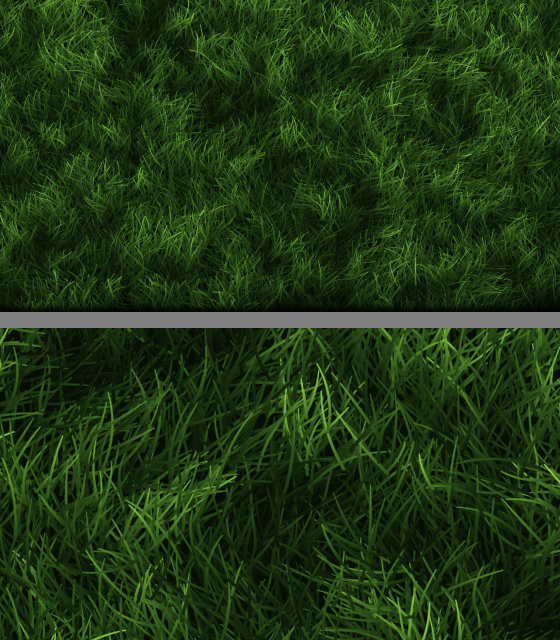
Top, the full canvas; bottom, a detail of the centre.
This texture is drawn by a Shadertoy shader. Its source:

```glsl
// Dense dark green lawn: tufts of fine, bent grass blades lit from above.

const int LAYERS = 24;
const float CELL = 0.05;        // grid spacing, in canvas heights
const float SOIL_LIGHT = 0.05;  // shade left between the blades
const float SOFTNESS = 1.3;     // edge width, in pixels

// Integer hash (PCG style) giving three values in 0..1
vec3 hash3(ivec3 cell) {
    uvec3 v = uvec3(cell) * 1664525u + 1013904223u;
    v.x += v.y * v.z; v.y += v.z * v.x; v.z += v.x * v.y;
    v ^= v >> 16u;
    v.x += v.y * v.z; v.y += v.z * v.x; v.z += v.x * v.y;
    return vec3(v >> 8u) / 16777216.0;
}

float valueNoise(vec2 p, int seed) {
    ivec2 i = ivec2(floor(p));
    vec2 f = fract(p);
    f = f * f * (3.0 - 2.0 * f);
    float a = hash3(ivec3(i, seed)).x;
    float b = hash3(ivec3(i + ivec2(1, 0), seed)).x;
    float c = hash3(ivec3(i + ivec2(0, 1), seed)).x;
    float d = hash3(ivec3(i + ivec2(1, 1), seed)).x;
    return mix(mix(a, b, f.x), mix(c, d, f.x), f.y);
}

// Angle from vertical: tufts fan out, the right side is combed over
float leanAngle(vec2 p, float aspect) {
    float tuft = valueNoise(p * 10.0, 101) - 0.5;
    float sweep = valueNoise(p * 2.5, 102) - 0.5;
    float combed = smoothstep(0.6, 0.9, p.x / aspect);
    return 1.9 * tuft + 0.6 * sweep + 0.5 * combed;
}

// Light on the tufts, with small dark hollows between them
float tuftLight(vec2 p) {
    float n = 0.5 * valueNoise(p * vec2(12.0, 14.0), 103)
            + 0.5 * valueNoise(p * vec2(22.0, 24.0), 104);
    return mix(0.24, 0.78, smoothstep(0.18, 0.82, n));
}

// Broad light: brighter upper right, dim lower right, dark bottom rim
float sceneLight(vec2 uv) {
    float corner = 0.4 * smoothstep(0.7, 1.0, uv.x) * (uv.y - 0.45);
    float fade = mix(0.65, 1.0, smoothstep(0.0, 0.16, uv.y));
    float rim = mix(0.2, 1.0, smoothstep(0.0, 0.03, uv.y));
    return (0.95 + 0.1 * uv.y + corner) * fade * rim;
}

// Coverage of a bent, tapering blade; p is relative to its middle
float bladeCoverage(vec2 p, float angle, float halfLength, float bend,
                    float edge, out float along) {
    vec2 axis = vec2(sin(angle), cos(angle));
    float y = dot(p, axis);
    float x = dot(p, vec2(axis.y, -axis.x));
    float t = clamp(y / halfLength, -1.0, 1.0);
    along = 0.5 + 0.5 * t;
    float slope = 2.0 * bend * t;
    float d = abs(x - bend * halfLength * (t * t - 0.33)) / sqrt(1.0 + slope * slope);
    float halfWidth = mix(0.0017, 0.0006, along * along);
    float side = clamp((halfWidth - d) / edge + 0.5, 0.0, 1.0);
    float ends = clamp((halfLength - abs(y)) / edge + 0.5, 0.0, 1.0);
    return side * ends;
}

// Paint one scattered layer of blades over the light below it
float paintLayer(float light, vec2 p, int layer, float aspect, float edge) {
    float depth = float(layer) / float(LAYERS - 1);
    vec2 shift = hash3(ivec3(layer, 7, 55)).xy * CELL;
    ivec2 home = ivec2(floor((p + shift) / CELL));
    for (int j = 1; j >= -1; j--) {
        for (int i = -1; i <= 1; i++) {
            ivec2 cell = home + ivec2(i, j);
            vec3 place = hash3(ivec3(cell, layer));
            vec3 form = hash3(ivec3(cell, layer + 200));
            vec2 middle = (vec2(cell) + place.xy) * CELL - shift;
            float halfLength = mix(0.021, 0.047, form.x);
            if (distance(p, middle) > halfLength * 1.15) continue;
            float angle = leanAngle(middle, aspect) + 1.9 * (place.z - 0.5);
            float bend = 0.45 * (form.y - 0.5);
            float along;
            float cover = bladeCoverage(p - middle, angle, halfLength, bend, edge, along);
            if (cover <= 0.0) continue;
            float shade = tuftLight(middle) * mix(0.42, 1.0, along)
                        * (0.62 + 0.8 * form.z * form.z) * mix(0.52, 1.0, depth);
            light = mix(light, shade, cover);
        }
    }
    return light;
}

// Deep green in shadow, turning yellower as it brightens
vec3 grassColor(float light) {
    float green = min(light, 0.75);
    return green * vec3(0.44 + 0.38 * green, 1.0, 0.26 + 0.12 * green);
}

void mainImage(out vec4 fragColor, in vec2 fragCoord) {
    float pixel = 1.0 / iResolution.y;
    float aspect = iResolution.x / iResolution.y;
    vec2 p = fragCoord * pixel;
    float light = SOIL_LIGHT;
    for (int layer = 0; layer < LAYERS; layer++) {
        light = paintLayer(light, p, layer, aspect, pixel * SOFTNESS);
    }
    light *= sceneLight(fragCoord / iResolution.xy);
    fragColor = vec4(grassColor(light), 1.0);
}
```
